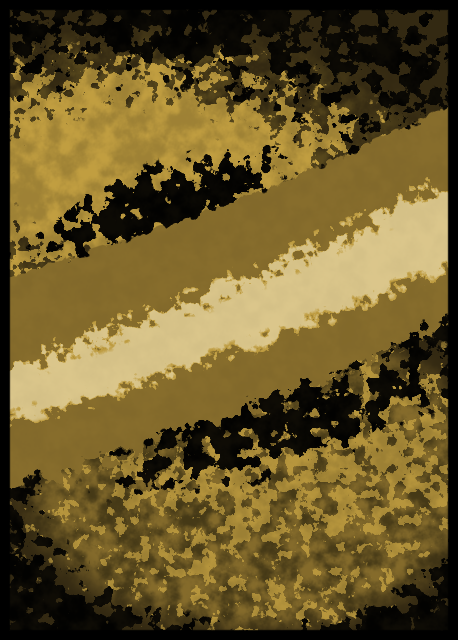
This background is drawn by a Shadertoy shader. Its source:

```glsl
// Crumbling gold and black speckle crossed by a slanted olive band with a cream core.

const vec3 BLACK = vec3(0.008, 0.007, 0.003);
const vec3 UMBER = vec3(0.20, 0.16, 0.07);
const vec3 BROWN = vec3(0.34, 0.28, 0.11);
const vec3 OLIVE = vec3(0.52, 0.42, 0.17);
const vec3 GOLD  = vec3(0.72, 0.59, 0.24);
const vec3 CREAM = vec3(0.85, 0.77, 0.54);

float hash(vec2 p) {
    return fract(sin(dot(p, vec2(127.1, 311.7))) * 43758.55);
}

float valueNoise(vec2 p) {
    vec2 cell = floor(p), f = fract(p);
    f = f * f * (3.0 - 2.0 * f);
    float low = mix(hash(cell), hash(cell + vec2(1, 0)), f.x);
    float high = mix(hash(cell + vec2(0, 1)), hash(cell + vec2(1, 1)), f.x);
    return mix(low, high, f.y);
}

// Layered noise, stretched to fill 0..1
float crumbs(vec2 p, float frequency, vec2 offset) {
    vec2 q = p * frequency + offset;
    float sum = 0.0, gain = 0.5;
    for (int i = 0; i < 4; i++) {
        sum += gain * valueNoise(q);
        q = mat2(1.6, 1.2, -1.2, 1.6) * q + 7.3;
        gain *= 0.5;
    }
    return smoothstep(0.2, 0.74, sum);
}

// Share of crumbs that are filled, with soft edges
float speckle(float coverage, float grain) {
    return smoothstep(-0.05, 0.05, coverage - grain);
}

// Scaled distance from the centre of a sheared ellipse; 1 at its rim
float ellipse(vec2 p, vec2 center, vec2 radius, float slope) {
    vec2 q = p - center;
    q.y -= slope * q.x;
    return length(q / radius);
}

float falloff(float inner, float outer, float d) {
    return 1.0 - smoothstep(inner, outer, d);
}

vec3 upperField(vec2 p, float coarse, float fine, float tint) {
    float glow = ellipse(p, vec2(0.221, 0.72), vec2(0.43, 0.215), 0.0);
    float shade = ellipse(p, vec2(0.25, 0.677), vec2(0.23, 0.075), 0.35);
    float gap = ellipse(p, vec2(0.33, 0.96), vec2(0.19, 0.07), 0.0);

    vec3 color = mix(UMBER, BROWN, tint * falloff(0.8, 1.25, glow));
    vec3 gold = mix(GOLD * 0.86, GOLD * 1.05, tint);
    color = mix(color, gold, speckle(1.15 * falloff(0.35, 1.12, glow) - 0.05, fine));

    float dark = 0.58 * smoothstep(0.5, 1.15, glow) + 0.25 * falloff(0.2, 1.2, gap);
    dark = max(dark, 0.95 * falloff(0.2, 1.15, shade));
    return mix(color, BLACK + UMBER * 0.2 * tint, speckle(dark - 0.05, coarse));
}

vec3 lowerField(vec2 p, float coarse, float fine, float tint) {
    float body = ellipse(p, vec2(0.397, 0.258), vec2(0.378, 0.26), 0.0);
    float shade = ellipse(p, vec2(0.45, 0.345), vec2(0.29, 0.085), 0.3);
    float glow = ellipse(p, vec2(0.508, 0.284), vec2(0.36, 0.15), 0.25);

    vec3 color = mix(BROWN * 0.8, OLIVE, tint);
    color = mix(color, UMBER, smoothstep(0.8, 1.05, body));
    float gold = 0.22 * falloff(0.75, 1.05, body) + 0.42 * falloff(0.2, 1.1, glow);
    color = mix(color, mix(GOLD * 0.85, GOLD, tint), speckle(gold, fine));

    float dark = 0.92 * smoothstep(0.82, 1.12, body);
    dark = max(dark, 0.82 * falloff(0.25, 1.25, shade));
    return mix(color, BLACK + UMBER * 0.25 * tint, speckle(dark - 0.05, coarse));
}

void mainImage(out vec4 fragColor, in vec2 fragCoord) {
    vec2 p = fragCoord / iResolution.y;
    vec2 size = iResolution.xy / iResolution.y;
    float pixel = 1.0 / iResolution.y;

    float coarse = crumbs(p, 65.0, vec2(3.0, 17.0));
    float fine = crumbs(p, 75.0, vec2(41.0, 9.0));
    float tint = crumbs(p, 48.0, vec2(13.0, 63.0));

    // Slightly bowed centre line of the band
    float across = (p.x - 0.357) / 0.341;
    float height = p.y - (0.5 + 0.132 * across + 0.017 * across * across);

    vec3 color = height > 0.0 ? upperField(p, coarse, fine, tint)
                              : lowerField(p, coarse, fine, tint);

    // Olive band with a lightly ragged rim
    float rim = height > 0.0 ? 0.182 - height : 0.148 + height;
    rim += (coarse - 0.5) * (height > 0.0 ? 0.012 : 0.035);
    vec3 band = OLIVE * (0.98 + 0.04 * tint);
    color = mix(color, band, smoothstep(-0.0015, 0.0015, rim));

    // Cream core with a gold, flaking fringe
    float halfWidth = 0.056 + 0.012 * across;
    float flake = (fine - 0.5) * (height > 0.0 ? 0.048 : 0.032);
    float core = halfWidth - abs(height) + flake;
    color = mix(color, GOLD * 1.03, smoothstep(-0.0015, 0.0015, core));
    color = mix(color, CREAM * (0.98 + 0.03 * tint), smoothstep(0.001, 0.012, core));

    // Black frame
    vec2 inset = min(p, size - p);
    float frame = min(inset.x, inset.y) - 0.0156;
    color *= smoothstep(-pixel, pixel, frame);

    fragColor = vec4(color, 1.0);
}
```
